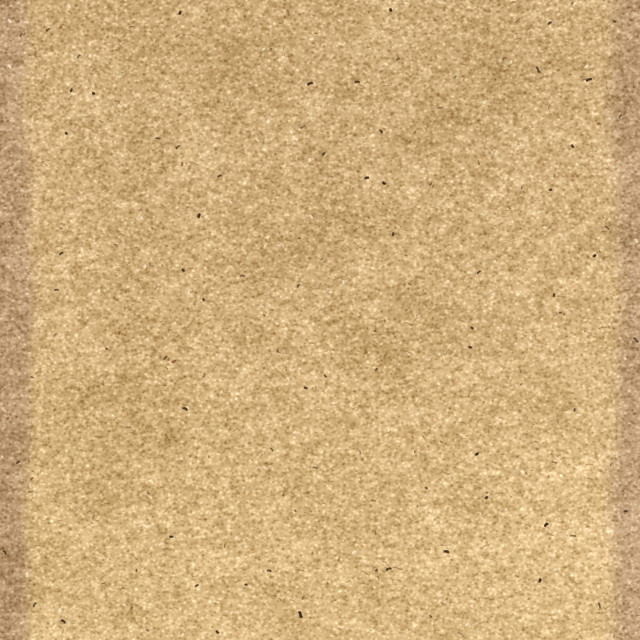
Give the GLSL for this texture, as a WebGL 1 fragment shader.

```glsl
precision highp float;
// Speckled kraft cardboard with fine grain, short fibres and dull side margins.
uniform vec2 u_resolution;

vec2 hash2(vec2 p) {
  vec3 q = fract(p.xyx * vec3(0.1031, 0.1030, 0.0973));
  q += dot(q, q.yzx + 33.33);
  return fract((q.xx + q.yz) * q.zy);
}

// Cellular noise: soft bumps of random height around jittered points, about -0.5 to 0.5.
float bumps(vec2 p) {
  vec2 cell = floor(p);
  float sum = 0.0;
  for (int j = -1; j <= 1; j++) {
    for (int i = -1; i <= 1; i++) {
      vec2 id = cell + vec2(float(i), float(j));
      vec2 d = p - id - hash2(id + 7.0);
      sum += (hash2(id + 91.0).x - 0.5) * exp(-4.0 * dot(d, d));
    }
  }
  return sum;
}

// Scattered strokes, mostly level; shape holds half length, half width and tilt.
float flecks(vec2 uv, float cells, float share, vec3 shape, float seed) {
  vec2 cell = floor(uv * cells);
  float soft = 0.75 / u_resolution.y;
  float cover = 0.0;
  for (int j = -1; j <= 1; j++) {
    for (int i = -1; i <= 1; i++) {
      vec2 id = cell + vec2(float(i), float(j));
      vec2 size = hash2(id + seed);
      vec2 kind = hash2(id + seed + 53.0);
      vec2 q = uv - (id + hash2(id + seed + 17.0)) / cells;
      float angle = (kind.y - 0.5) * shape.z;
      q = mat2(cos(angle), -sin(angle), sin(angle), cos(angle)) * q;
      q.y += 0.0006 * sin(q.x * 500.0 + size.x * 6.3);
      float reach = shape.x * mix(0.2, 1.0, size.x * size.x);
      q.x -= clamp(q.x, -reach, reach);
      float d = length(q) - shape.y * mix(0.5, 1.0, size.y);
      float ink = (1.0 - smoothstep(-soft, soft, d)) * mix(0.5, 1.0, size.y);
      cover = max(cover, ink * step(kind.x, share));
    }
  }
  return cover;
}

void main() {
  vec2 uv = gl_FragCoord.xy / u_resolution;

  // Base tone, brighter and yellower towards the bottom
  vec3 color = mix(vec3(0.845, 0.715, 0.505), vec3(0.805, 0.675, 0.480),
                   smoothstep(0.0, 0.85, uv.y));
  color += 0.025 * smoothstep(0.25, 0.5, abs(uv.x - 0.5));

  // Dull margins with a wavering soft border
  float waver = 0.006 * sin(uv.y * 9.0) + 0.003 * sin(uv.y * 31.0 + 1.0);
  float margin = 1.0 - smoothstep(0.032, 0.060, uv.x + waver);
  margin = max(margin, smoothstep(0.942, 0.982, uv.x + waver));
  color = mix(color, vec3(0.740, 0.610, 0.460), margin);

  // Mottling, pulp clumps and fine grain
  float tone = 0.07 * bumps(uv * vec2(4.0, 6.0) + 3.0);
  tone += 0.07 * bumps(uv * vec2(16.0, 26.0) + 40.0);
  tone += 0.13 * bumps(uv * vec2(80.0, 135.0) + 11.0);
  tone += 0.29 * bumps(uv * vec2(235.0, 265.0));
  color += tone * vec3(0.96, 1.0, 1.04);

  // Brown fibres and pinpoints
  vec3 brown = vec3(0.54, 0.40, 0.22);
  color = mix(color, brown, 0.55 * flecks(uv, 42.0, 0.5, vec3(0.007, 0.0009, 1.2), 5.0));
  color = mix(color, brown * 0.8, 0.65 * flecks(uv, 30.0, 0.3, vec3(0.003, 0.0012, 3.0), 140.0));

  // Pale chips, rust specks and dark bits
  color = mix(color, vec3(0.98, 0.93, 0.80),
              0.85 * flecks(uv, 19.0, 0.4, vec3(0.0025, 0.0021, 3.0), 230.0));
  color = mix(color, vec3(0.50, 0.24, 0.14),
              0.7 * flecks(uv, 9.0, 0.35, vec3(0.002, 0.0020, 3.0), 310.0));
  color = mix(color, vec3(0.17, 0.12, 0.08),
              0.9 * flecks(uv, 15.0, 0.4, vec3(0.0035, 0.0021, 2.4), 420.0));

  gl_FragColor = vec4(clamp(color, 0.0, 1.0), 1.0);
}
```
